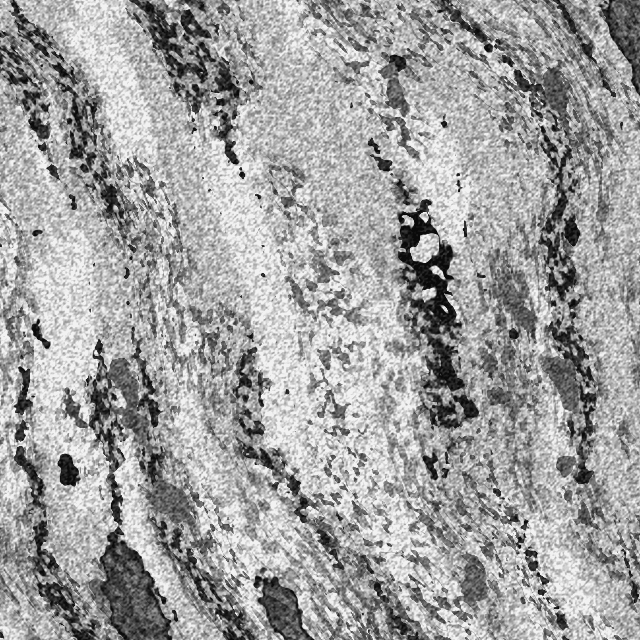
This texture is drawn by a Shadertoy shader. Its source:

```glsl
// Electron micrograph of fibrous tissue: pale bundles, dark ragged cells and fine grain.

float hash(vec2 cell) {
    uvec2 v = uvec2(ivec2(floor(cell))) * uvec2(1597u, 51749u);
    uint h = (v.x ^ (v.y >> 3)) * 668265u + v.y * 37813u;
    h = (h ^ (h >> 15)) * 73244475u;
    h = (h ^ (h >> 13)) * 19349663u;
    return float((h ^ (h >> 16)) & 65535u) / 65535.0;
}

float noise(vec2 p) {
    vec2 i = floor(p), f = fract(p);
    f = f * f * (3.0 - 2.0 * f);
    float low = mix(hash(i), hash(i + vec2(1, 0)), f.x);
    float high = mix(hash(i + vec2(0, 1)), hash(i + vec2(1, 1)), f.x);
    return mix(low, high, f.y);
}

float fbm(vec2 p) {
    float sum = 0.0, amp = 0.57;
    for (int i = 0; i < 3; i++) {
        sum += amp * noise(p);
        p = mat2(1.6, 1.2, -1.2, 1.6) * p + 17.0;
        amp *= 0.5;
    }
    return sum;
}

// Like fbm, but keeps stretched features aligned with the axes
float fibres(vec2 p) {
    return 0.65 * noise(p) + 0.35 * noise(p * 2.1 + 9.0);
}

float inside(float d) {
    return 1.0 - smoothstep(-0.0015, 0.0015, d);
}

// Signed distance to a slanted oval of half height r
float oval(vec2 p, vec2 centre, float r, float narrow) {
    vec2 d = p - centre;
    d.x = (d.x + 0.35 * d.y) * narrow;
    return (length(d) - r) / narrow;
}

void mainImage(out vec4 fragColor, in vec2 fragCoord) {
    vec2 p = fragCoord / iResolution.y;

    // Flow coordinates: x runs across the bundles, y along them
    float across = p.x + 0.33 * p.y + 0.045 * sin(6.2832 * p.y);
    across += 0.14 * (noise(p * 2.5 + 3.0) - 0.5) + 0.03 * (noise(p * 8.0) - 0.5);
    vec2 flow = vec2(across, p.y);
    float rough = fbm(p * 28.0) - 0.5;
    float chips = fibres(p * 95.0 + 70.0) - 0.5;

    // Mid-grey bundles in a pale matrix
    float bundle = fibres(flow * vec2(13.0, 2.5) + 5.0) + 0.2 * rough + 0.12 * chips;
    float shade = mix(0.865, 0.725, smoothstep(0.38, 0.5, bundle));

    // Short filaments running with the flow
    float filamentArea = smoothstep(0.52, 0.7, fibres(flow * vec2(13.0, 3.5) + 61.0));
    float filament = smoothstep(0.45, 0.65, fibres(flow * vec2(150.0, 48.0)));
    shade -= 0.3 * filamentArea * filament;

    // Debris: small dark specks and membrane scraps
    float clutter = smoothstep(0.42, 0.66, fibres(flow * vec2(13.0, 6.0) + 31.0));
    float specks = smoothstep(0.59, 0.66, fibres(flow * vec2(125.0, 80.0)));
    shade = mix(shade, 0.28, 0.85 * clutter * specks);
    float scraps = 1.0 - smoothstep(0.015, 0.05, abs(fbm(flow * vec2(50.0, 26.0)) - 0.5));
    shade = mix(shade, 0.4, 0.5 * scraps * smoothstep(0.5, 1.0, clutter));

    // Long cells that swell, thin out to a line and break up, with crumbs around
    float mottle = smoothstep(0.38, 0.64, fibres(flow * vec2(130.0, 95.0) + 12.0));
    float crumbs = smoothstep(0.56, 0.63, fibres(flow * vec2(110.0, 75.0) + 140.0));
    for (int i = 0; i < 11; i++) {
        float id = float(i);
        float swell = noise(vec2(p.y * 5.5 + 20.0, id * 7.0));
        float thick = 0.022 * smoothstep(0.5, 0.95, swell);
        float reach = thick - 0.007 + 0.011 * smoothstep(0.3, 0.5, swell);
        float centre = (id + 0.2 + 0.7 * hash(vec2(id, 83.0))) * 0.123 - 0.02;
        centre += 0.025 * (noise(vec2(p.y * 13.0, id * 5.0 + 300.0)) - 0.5);
        float d = abs(across - centre + 0.03 * rough) - reach + 0.03 * chips;
        float halo = 1.0 - smoothstep(0.0, 0.022, d);
        shade = mix(shade, 0.3, 0.85 * crumbs * halo * smoothstep(0.35, 0.55, swell));
        float tone = mix(0.14, mix(0.13, 0.64, mottle), smoothstep(0.0, 0.01, thick));
        shade = mix(shade, tone, inside(d));
    }

    // Scattered compact fragments, black or solid grey
    for (int i = 0; i < 26; i++) {
        float id = float(i);
        vec2 centre = vec2(hash(vec2(id, 11.0)), hash(vec2(id, 29.0)));
        float pick = hash(vec2(id, 47.0));
        float d = oval(p, centre, 0.009 + 0.03 * pick * pick * pick, 1.8);
        d += 0.05 * rough + 0.012 * chips;
        shade = mix(shade, mix(0.1, 0.37, smoothstep(0.5, 0.8, pick)), inside(d));
    }

    // Large nuclei with a dark rim, cut by the borders
    float nucleus = oval(p, vec2(0.22, 0.03), 0.12, 2.8);
    nucleus = min(nucleus, oval(p, vec2(0.44, 0.04), 0.06, 2.1));
    nucleus = min(nucleus, oval(p, vec2(1.02, 0.94), 0.14, 2.4)) + 0.03 * rough + 0.01 * chips;
    float rim = smoothstep(-0.008, -0.003, nucleus);
    shade = mix(shade, mix(0.24 + 0.16 * mottle, 0.12, rim), inside(nucleus));

    // Black knot of coiled membranes
    float knot = oval(p, vec2(0.67, 0.59), 0.1, 3.0) + 0.04 * rough;
    float coil = 1.0 - smoothstep(0.17, 0.23, abs(noise(p * 50.0 + 2.5 * rough) - 0.42));
    shade = mix(shade, mix(0.82, 0.07, coil), inside(knot));

    // Sharp grain with a diagonal hatch
    vec2 diagonal = vec2(p.x + p.y, p.y - p.x) * 0.7071;
    float hatch = noise(diagonal * vec2(210.0, 390.0) + 400.0) - 0.5;
    float grain = noise(p * 310.0) - 0.5;
    shade += (0.3 * hatch + 0.38 * grain) * mix(0.55, 1.0, smoothstep(0.1, 0.6, shade));

    fragColor = vec4(vec3(clamp(shade, 0.04, 0.95)), 1.0);
}
```
